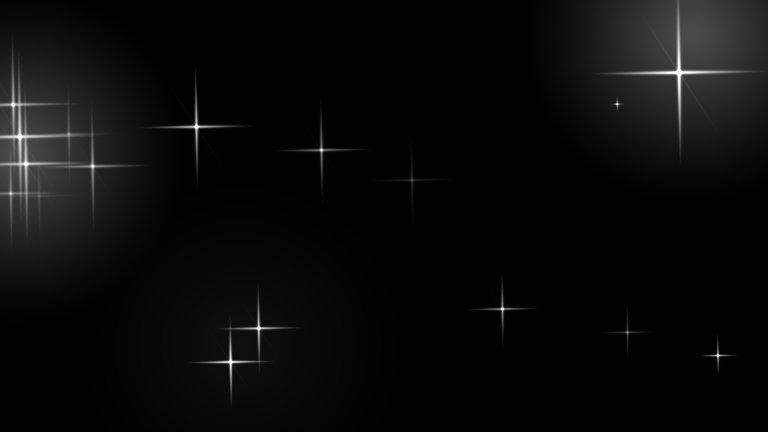
Give the GLSL for this background, as a Shadertoy shader.

```glsl
const float BASE_LEVEL = 0.005;
const float HAZE_LEVEL = 0.32;
const float HAZE_RADIUS = 0.39;
const float LOW_HAZE_LEVEL = 0.06;
const float LOW_HAZE_RADIUS = 0.38;
const float TILT = 0.015;
const float STREAK_ANGLE = 1.01;
const int CLUSTER_STARS = 7;
const int PAIR_STARS = 2;
const int DRIFT_STARS = 6;
const vec2 CLUSTER_HAZE = vec2(0.04, 0.64);
const vec2 CORNER_HAZE = vec2(1.60, 0.92);
const vec2 PAIR_HAZE = vec2(0.56, 0.20);
const vec2 CORNER_STAR = vec2(1.572, 0.832);
const vec2 COMPANION_OFFSET = vec2(-0.143, -0.073);
const vec2 CLUSTER_ORIGIN = vec2(0.025, 0.51);
const vec2 CLUSTER_SPREAD = vec2(0.22, 0.28);
const vec2 PAIR_ORIGIN = vec2(0.534, 0.162);
const vec2 PAIR_STEP = vec2(0.065, 0.078);

// Low-discrepancy sequence: evenly scattered values in 0..1
vec3 scatter(float i) {
    return fract(vec3(0.31, 0.62, 0.87) + i * vec3(0.618, 0.755, 0.570));
}

vec2 rotate(vec2 p, float a) {
    float c = cos(a), s = sin(a);
    return vec2(c * p.x + s * p.y, c * p.y - s * p.x);
}

float screenBlend(float a, float b) {
    return 1.0 - (1.0 - a) * (1.0 - min(b, 1.0));
}

// Glow with a near-linear slope and a soft rim
float haze(vec2 p, float radius) {
    float r = sqrt(dot(p, p) + 0.001);
    return pow(max(1.0 - r / radius, 0.0), 1.3);
}

// Thin ray along x, narrowing and fading toward both tips
float ray(vec2 p, float halfLength, float width) {
    float taper = max(1.0 - abs(p.x) / halfLength, 0.0);
    float w = max(width * (0.5 + 0.5 * taper), 0.55 / iResolution.y);
    return pow(taper, 1.4) * exp(-p.y * p.y / (w * w));
}

// Four-pointed sparkle with a small core and a faint diagonal streak
float sparkle(vec2 p, float arm, float level) {
    p = rotate(p, TILT);
    float width = 0.0018 + 0.012 * arm;
    float cross4 = ray(p, arm, width) + ray(p.yx, arm * 1.06, width);
    float core = exp(-dot(p, p) / (1.6 * width * width));
    float streak = 0.35 * arm * ray(rotate(p, -STREAK_ANGLE), arm, 0.0025);
    return level * (cross4 + 0.3 * core + streak);
}

void mainImage(out vec4 fragColor, in vec2 fragCoord) {
    vec2 uv = fragCoord / iResolution.y;
    uv.x *= 16.0 / 9.0 * iResolution.y / iResolution.x;

    // Soft haze behind the brightest groups
    float light = BASE_LEVEL;
    light = screenBlend(light, HAZE_LEVEL * haze(uv - CLUSTER_HAZE, HAZE_RADIUS));
    light = screenBlend(light, HAZE_LEVEL * haze(uv - CORNER_HAZE, HAZE_RADIUS));
    light = screenBlend(light, LOW_HAZE_LEVEL * haze(uv - PAIR_HAZE, LOW_HAZE_RADIUS));

    // Dense cluster at the left edge
    for (int i = 0; i < CLUSTER_STARS; i++) {
        vec3 r = scatter(float(i));
        vec2 center = CLUSTER_ORIGIN + CLUSTER_SPREAD * vec2(r.x * r.x, r.y);
        float level = mix(0.12, 1.0, r.z);
        light = screenBlend(light, sparkle(uv - center, mix(0.1, 0.21, r.z), level));
    }

    // Large corner star and its tiny companion
    vec2 corner = uv - CORNER_STAR;
    light = screenBlend(light, sparkle(corner, 0.21, 1.2));
    light = screenBlend(light, sparkle(corner - COMPANION_OFFSET, 0.018, 0.7));

    // Pair low on the left
    for (int i = 0; i < PAIR_STARS; i++) {
        vec2 center = PAIR_ORIGIN + PAIR_STEP * float(i);
        light = screenBlend(light, sparkle(uv - center, 0.105, 1.05 - 0.2 * float(i)));
    }

    // Loose stars drifting from upper left to lower right
    for (int i = 0; i < DRIFT_STARS; i++) {
        vec3 r = scatter(float(i));
        float x = 0.47 + 0.24 * float(i) + 0.08 * (r.x - 0.5);
        float y = mix(0.68, 0.20, smoothstep(0.93, 1.15, x)) + 0.22 * (r.y - 0.5);
        float arm = mix(0.14, 0.05, float(i) / float(DRIFT_STARS - 1));
        float level = mix(0.15, 0.9, r.z);
        light = screenBlend(light, sparkle(uv - vec2(x, y), arm, level));
    }

    fragColor = vec4(vec3(light), 1.0);
}
```
